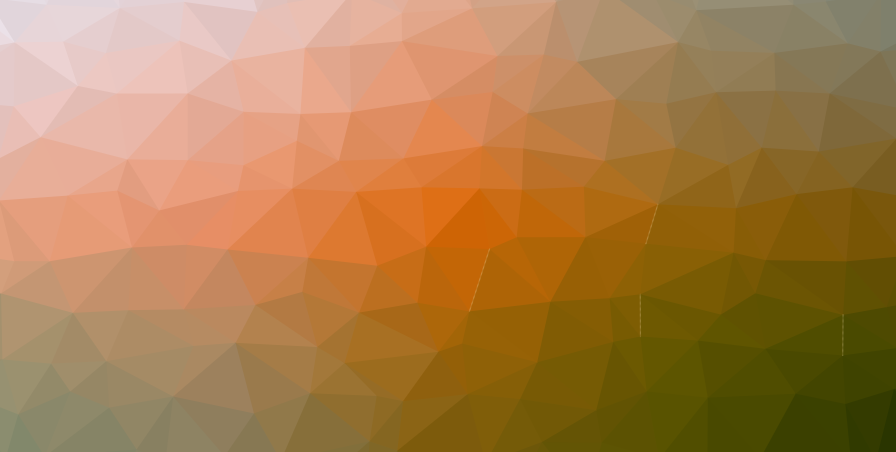
This background is drawn by a WebGL 2 fragment shader. Its source:

```glsl
#version 300 es
precision highp float;
// Low-poly triangle mesh over a soft gradient from pale pink through orange to dark green.
#define GRID vec2(15.0, 9.0)
#define JITTER vec2(0.36, 0.30)
#define TINT 0.025
#define SEAM_GLOW 0.3
#define SEAM_DASHES 160.0

uniform vec2 u_resolution;
out vec4 outColor;

float hash(vec2 p) {
    vec3 q = fract(vec3(p.xyx) * 0.1031);
    q += dot(q, q.yzx + 33.33);
    return fract((q.x + q.y) * q.z);
}

// Five evenly spaced colours, blended linearly
vec3 ramp(float t, vec3 a, vec3 b, vec3 c, vec3 d, vec3 e) {
    t = clamp(t, 0.0, 1.0) * 4.0;
    vec3 color = mix(a, b, clamp(t, 0.0, 1.0));
    color = mix(color, c, clamp(t - 1.0, 0.0, 1.0));
    color = mix(color, d, clamp(t - 2.0, 0.0, 1.0));
    return mix(color, e, clamp(t - 3.0, 0.0, 1.0));
}

// Gradient field: x runs left to right, y runs top to bottom
vec3 field(vec2 uv) {
    vec3 top = ramp(uv.x, vec3(0.90, 0.87, 0.90), vec3(0.90, 0.81, 0.82),
        vec3(0.89, 0.66, 0.55), vec3(0.61, 0.56, 0.45), vec3(0.49, 0.51, 0.45));
    vec3 upper = ramp(uv.x, vec3(0.91, 0.78, 0.77), vec3(0.91, 0.68, 0.60),
        vec3(0.88, 0.54, 0.36), vec3(0.60, 0.47, 0.27), vec3(0.48, 0.41, 0.26));
    vec3 middle = ramp(uv.x, vec3(0.91, 0.63, 0.50), vec3(0.90, 0.55, 0.39),
        vec3(0.85, 0.40, 0.02), vec3(0.60, 0.39, 0.03), vec3(0.47, 0.33, 0.02));
    vec3 lower = ramp(uv.x, vec3(0.65, 0.58, 0.44), vec3(0.69, 0.53, 0.37),
        vec3(0.63, 0.39, 0.03), vec3(0.39, 0.34, 0.0), vec3(0.27, 0.28, 0.0));
    vec3 bottom = ramp(uv.x, vec3(0.50, 0.54, 0.43), vec3(0.53, 0.49, 0.37),
        vec3(0.48, 0.36, 0.05), vec3(0.32, 0.31, 0.0), vec3(0.15, 0.20, 0.0));
    return ramp(uv.y, top, upper, middle, lower, bottom);
}

// Jittered mesh vertex, in grid units
vec2 vertex(vec2 id) {
    vec2 noise = vec2(hash(id + 17.0), hash(id + 53.0));
    return id + (2.0 * noise - 1.0) * JITTER;
}

// Signed distance to an edge, positive on its inner side
float edgeSide(vec2 p, vec2 a, vec2 b) {
    vec2 e = b - a;
    return (e.x * (p.y - a.y) - e.y * (p.x - a.x)) / max(length(e), 1e-5);
}

float segmentDistance(vec2 p, vec2 a, vec2 b) {
    vec2 e = b - a;
    return length(p - a - e * clamp(dot(p - a, e) / dot(e, e), 0.0, 1.0));
}

// Flat facet colour weighted by its coverage, with the weight in alpha
vec4 facet(vec2 p, vec2 a, vec2 b, vec2 c, vec2 canvas, float pixel, float seed) {
    float inside = min(edgeSide(p, a, b), min(edgeSide(p, b, c), edgeSide(p, c, a)));
    float cover = clamp(0.5 + inside / pixel, 0.0, 1.0);
    vec3 color = field((a + b + c) / (3.0 * canvas));
    color *= 1.0 + TINT * (2.0 * seed - 1.0);
    return vec4(color, 1.0) * cover;
}

// A few steep mesh edges let light through
bool isSeam(vec2 id) {
    bool pair = id.y == 6.0 && id.x > 10.0 && mod(id.x, 3.0) == 2.0;
    bool slope = (id.y == 4.0 || id.y == 5.0) && id.x == 23.0 - 3.0 * id.y;
    return pair || slope;
}

void main() {
    vec2 canvas = vec2(u_resolution.x / u_resolution.y, 1.0);
    vec2 uv = gl_FragCoord.xy / u_resolution;
    uv.y = 1.0 - uv.y;
    vec2 p = uv * canvas;
    vec2 cell = canvas / GRID;
    float pixel = 1.0 / u_resolution.y;
    vec2 home = floor(uv * GRID);
    vec4 sum = vec4(field(uv), 1.0) * 1e-4;
    float seam = 0.0;

    // Split each nearby quad along its shorter diagonal
    for (int j = -1; j <= 1; j++) {
        for (int i = -1; i <= 1; i++) {
            vec2 id = home + vec2(i, j);
            vec2 a = vertex(id) * cell;
            vec2 b = vertex(id + vec2(1.0, 0.0)) * cell;
            vec2 c = vertex(id + 1.0) * cell;
            vec2 d = vertex(id + vec2(0.0, 1.0)) * cell;
            float s = hash(id + 91.0);
            float t = hash(id + 137.0);
            if (distance(a, c) < distance(b, d)) {
                sum += facet(p, a, b, c, canvas, pixel, s);
                sum += facet(p, a, c, d, canvas, pixel, t);
            } else {
                sum += facet(p, a, b, d, canvas, pixel, s);
                sum += facet(p, b, c, d, canvas, pixel, t);
            }
            if (isSeam(id)) {
                float line = 1.0 - smoothstep(0.0, 0.002 + pixel * 0.3, segmentDistance(p, a, d));
                seam = max(seam, line);
            }
        }
    }
    seam *= 0.75 + 0.25 * sin(uv.y * SEAM_DASHES * 3.0);
    vec3 color = sum.rgb / sum.a;
    color = mix(color, vec3(0.95, 0.85, 0.65), seam * SEAM_GLOW);
    outColor = vec4(color, 1.0);
}
```
